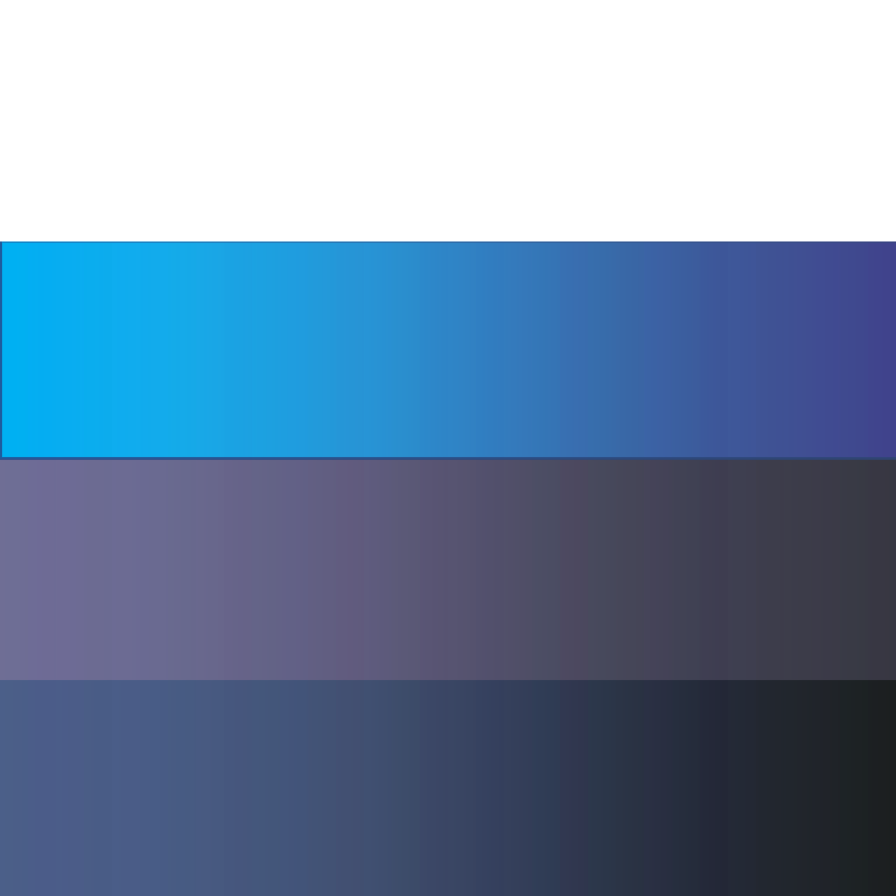
Reproduce this background procedurally as a Shadertoy shader.

```glsl
vec3 ramp(vec3 stops[6], float x) {
    float s = clamp(x, 0.0, 0.9999) * 5.0;
    int i = int(s);
    return mix(stops[i], stops[i + 1], fract(s));
}

float hash(float n) {
    return fract(sin(n * 127.1) * 43758.5453);
}

// Coverage of a stripe centred on zero
float stripe(float d, float halfWidth, float soft) {
    return 1.0 - smoothstep(halfWidth - soft, halfWidth + soft, abs(d));
}

void mainImage(out vec4 fragColor, in vec2 fragCoord) {
    vec2 uv = fragCoord / iResolution.xy;
    float soft = 0.7 / iResolution.y;

    // Horizontal gradients, left to right
    vec3 azure = ramp(vec3[6](
        vec3(0.0, 0.69, 0.955), vec3(0.085, 0.665, 0.92), vec3(0.15, 0.585, 0.84),
        vec3(0.21, 0.46, 0.715), vec3(0.24, 0.345, 0.60), vec3(0.255, 0.26, 0.55)), uv.x);
    vec3 mauve = ramp(vec3[6](
        vec3(0.44, 0.43, 0.59), vec3(0.415, 0.41, 0.565), vec3(0.375, 0.36, 0.495),
        vec3(0.305, 0.30, 0.39), vec3(0.245, 0.245, 0.315), vec3(0.22, 0.215, 0.26)), uv.x);
    vec3 navy = ramp(vec3[6](
        vec3(0.30, 0.37, 0.54), vec3(0.285, 0.355, 0.52), vec3(0.255, 0.315, 0.445),
        vec3(0.195, 0.235, 0.335), vec3(0.14, 0.16, 0.215), vec3(0.11, 0.12, 0.125)), uv.x);

    // Faint vertical colour steps
    float band = floor(uv.x * 32.0);
    vec3 tint = (vec3(hash(band), hash(band + 41.0), hash(band + 83.0)) - 0.5) * 0.012;

    // Stacked bars below a white field
    float topEdge = 0.7305, midEdge = 0.4883, lowEdge = 0.241;
    vec3 color = mix(navy, mauve, smoothstep(-soft, soft, uv.y - lowEdge));
    color = mix(color, azure, smoothstep(-soft, soft, uv.y - midEdge));
    color += tint;

    // Thin outline around the blue bar
    vec3 outline = mix(vec3(0.14, 0.30, 0.56), vec3(0.18, 0.27, 0.45), uv.x);
    float inBar = step(midEdge, uv.y) * step(uv.y, topEdge);
    float line = stripe(uv.y - midEdge, 0.0016, soft);
    line = max(line, 0.55 * stripe(uv.y - topEdge + 0.0006, 0.001, soft));
    line = max(line, inBar * stripe(uv.x, 0.0024, soft));
    color = mix(color, outline, line * 0.85);

    color = mix(color, vec3(1.0), smoothstep(-soft, soft, uv.y - topEdge));
    fragColor = vec4(clamp(color, 0.0, 1.0), 1.0);
}
```
